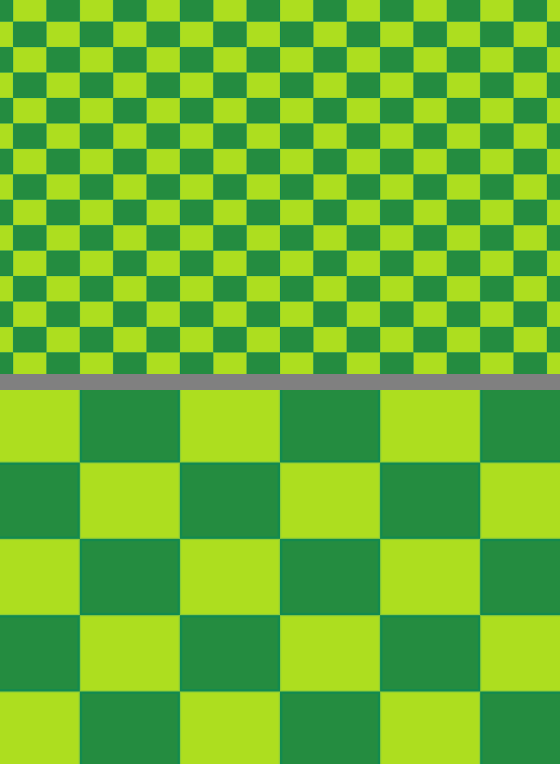
Top, the full canvas; bottom, a detail of the centre.
Reproduce this pattern procedurally as a WebGL 1 fragment shader.

```glsl
precision highp float;

uniform vec2 u_resolution;

const vec2 CELL_COUNT = vec2(16.785, 14.7);  // cells across and down the canvas
const vec2 GRID_SHIFT = vec2(0.0, 0.5);      // column edge and row middle at the centre
const float GREEN_RIM = 0.0021;              // rim widths, in canvas heights
const float LIME_RIM = 0.0011;

const vec3 LIME = vec3(0.68, 0.87, 0.12);
const vec3 LIME_EDGE = vec3(0.57, 0.81, 0.21);
const vec3 GREEN = vec3(0.14, 0.55, 0.25);
const vec3 GREEN_EDGE = vec3(0.07, 0.54, 0.31);

// Signed distance to the nearest cell edge: positive in green, negative in lime.
float checkerDistance(vec2 grid, vec2 cellSize) {
  vec2 cell = floor(grid);
  vec2 local = grid - cell;
  vec2 toEdge = min(local, 1.0 - local) * cellSize;
  float side = 1.0 - 2.0 * mod(cell.x + cell.y, 2.0);
  return side * min(toEdge.x, toEdge.y);
}

// Antialiased step that spans one pixel around the edge.
float softStep(float edge, float value, float pixel) {
  return clamp((value - edge) / pixel + 0.5, 0.0, 1.0);
}

void main() {
  vec2 uv = gl_FragCoord.xy / u_resolution;
  vec2 grid = (uv - 0.5) * CELL_COUNT + GRID_SHIFT;
  vec2 cellSize = u_resolution / (u_resolution.y * CELL_COUNT);
  float pixel = 1.0 / u_resolution.y;
  float d = checkerDistance(grid, cellSize);

  // Each flat colour shifts slightly in a thin rim where the cells meet.
  vec3 limeSide = mix(LIME, LIME_EDGE, softStep(-LIME_RIM, d, pixel));
  vec3 greenSide = mix(GREEN_EDGE, GREEN, softStep(GREEN_RIM, d, pixel));
  vec3 color = mix(limeSide, greenSide, softStep(0.0, d, pixel));

  gl_FragColor = vec4(color, 1.0);
}
```
